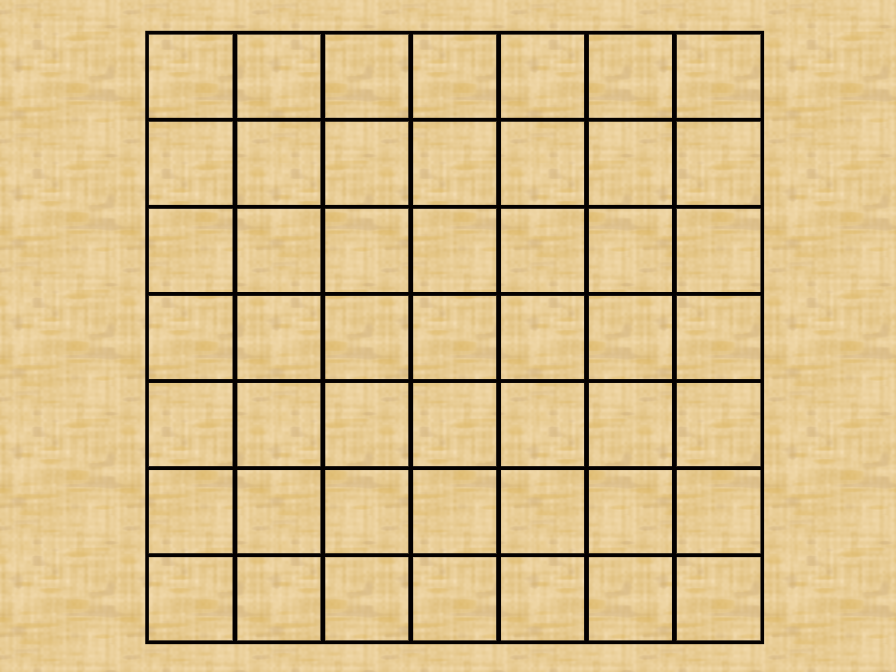
Give the GLSL for this pattern, as a WebGL 1 fragment shader.

```glsl
precision highp float;

// A seven by seven board of black rules on tan woven papyrus.
// The rules are distances to the nearest grid line; the sheet is a small
// repeating tile of stretched, wrapping value noise for both fibre directions.

uniform vec2 u_resolution;

// Lengths are fractions of the canvas height.
const vec2 CELLS = vec2(7.0, 7.0);
const vec2 BOARD_SIZE = vec2(0.9155, 0.9071);
const vec2 BOARD_CENTER = vec2(0.6766, 0.4978);
const vec2 INNER_WIDTH = vec2(0.0072, 0.0058);  // upright, level rules
const vec2 OUTER_WIDTH = vec2(0.0054, 0.0056);
const float TILE_SIZE = 0.192;

const vec3 INK = vec3(0.015, 0.003, 0.003);
const vec3 PAPER_DARK = vec3(0.865, 0.735, 0.465);
const vec3 PAPER_LIGHT = vec3(0.955, 0.865, 0.695);
const vec3 OCHRE = vec3(0.86, 0.70, 0.34);
const vec3 SMUDGE = vec3(0.74, 0.61, 0.44);

const float FIBRE_CONTRAST = 0.55;
const float OCHRE_AMOUNT = 0.40;
const float SMUDGE_AMOUNT = 0.28;

float hash(vec2 p) {
  vec3 q = fract(vec3(p.xyx) * 0.1031);
  q += dot(q, q.yzx + 33.33);
  return fract((q.x + q.y) * q.z);
}

// Value noise that wraps after a whole number of lattice cells.
float tiledNoise(vec2 uv, vec2 count, float seed) {
  vec2 p = uv * count;
  vec2 i = floor(p);
  vec2 f = fract(p);
  f = f * f * (3.0 - 2.0 * f);
  vec2 a = mod(i, count) + seed;
  vec2 b = mod(i + 1.0, count) + seed;
  float low = mix(hash(a), hash(vec2(b.x, a.y)), f.x);
  float high = mix(hash(vec2(a.x, b.y)), hash(b), f.x);
  return mix(low, high, f.y);
}

vec3 papyrus(vec2 p) {
  vec2 uv = p / TILE_SIZE;

  // Crossed fibres, coarse and fine, over soft blotches.
  float level = tiledNoise(uv, vec2(4.0, 34.0), 11.0) - 0.5;
  float upright = tiledNoise(uv, vec2(36.0, 4.0), 53.0) - 0.5;
  float bands = tiledNoise(uv, vec2(2.0, 11.0), 97.0) - 0.5;
  float grain = tiledNoise(uv, vec2(40.0, 40.0), 151.0) - 0.5;
  float blotch = tiledNoise(uv, vec2(4.0, 4.0), 211.0) - 0.5;
  float tone = 0.5 + FIBRE_CONTRAST
             * (0.65 * level + 0.75 * upright + 0.5 * bands + 0.4 * grain + 0.4 * blotch);
  vec3 color = mix(PAPER_DARK, PAPER_LIGHT, clamp(tone, 0.0, 1.0));

  // Scattered yellow strands and a few brown marks.
  float strand = smoothstep(0.66, 0.95, tiledNoise(uv, vec2(5.0, 22.0), 263.0));
  color = mix(color, OCHRE, OCHRE_AMOUNT * strand);
  float mark = smoothstep(0.78, 0.98, tiledNoise(uv, vec2(7.0, 18.0), 317.0));
  return mix(color, SMUDGE, SMUDGE_AMOUNT * mark);
}

// Ink coverage of the rules, including the thinner outer frame.
float boardRules(vec2 p, float pixel) {
  vec2 cell = BOARD_SIZE / CELLS;
  vec2 local = p - BOARD_CENTER + 0.5 * BOARD_SIZE;
  vec2 index = clamp(floor(local / cell + 0.5), vec2(0.0), CELLS);
  vec2 toRule = abs(local - index * cell);

  vec2 isOuter = step(0.5 * CELLS - 0.25, abs(index - 0.5 * CELLS));
  vec2 halfWidth = 0.5 * mix(INNER_WIDTH, OUTER_WIDTH, isOuter);
  vec2 rules = clamp((halfWidth - toRule) / pixel + 0.5, 0.0, 1.0);

  vec2 beyond = abs(p - BOARD_CENTER) - 0.5 * (BOARD_SIZE + OUTER_WIDTH);
  vec2 inside = clamp(0.5 - beyond / pixel, 0.0, 1.0);
  return max(rules.x * inside.y, rules.y * inside.x);
}

void main() {
  float pixel = 1.0 / u_resolution.y;
  vec2 p = gl_FragCoord.xy * pixel;
  vec3 color = mix(papyrus(p), INK, boardRules(p, pixel));
  gl_FragColor = vec4(color, 1.0);
}
```
